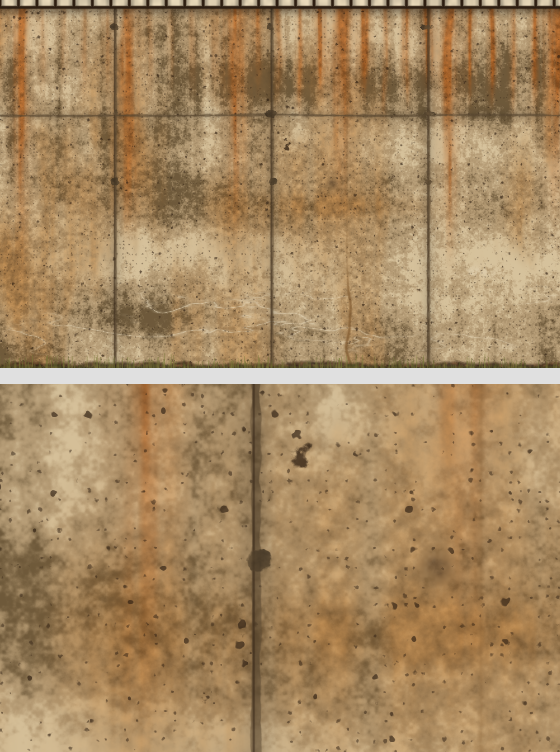
Top, the full canvas; bottom, a detail of the centre.
Give the GLSL for this texture, as a WebGL 1 fragment shader.

```glsl
precision highp float;
// Weathered concrete wall: cast panels, bolt holes, rust runs, coping tiles and grass.
uniform vec2 u_resolution;

// Lengths are fractions of the canvas height.
const float SEAM_FIRST = 0.3135, SEAM_STEP = 0.4256, SEAM_HALF = 0.004;
const float LEDGE_Y = 0.687, BOLT_RADIUS = 0.012;
const vec3 BOLT_ROWS = vec3(0.925, 0.692, 0.506);
const float RUST_STEP = 0.0581, RUST_MAJOR_EVERY = 5.0;
const float COPING_Y = 0.984, TILE_STEP = 0.0502, BLADE_STEP = 0.0065;
const vec3 PALE = vec3(0.84, 0.76, 0.61), SAND = vec3(0.71, 0.61, 0.46);
const vec3 GRIME = vec3(0.43, 0.35, 0.23), DARK = vec3(0.18, 0.12, 0.07);
const vec3 RUST = vec3(0.61, 0.33, 0.11), OCHRE = vec3(0.65, 0.45, 0.23);
const vec3 SEAM = vec3(0.35, 0.28, 0.19), CREAM = vec3(0.88, 0.82, 0.70);
const vec3 GRASS = vec3(0.37, 0.38, 0.17);

float hash(vec2 p) {
  vec3 q = fract(p.xyx * 0.1031);
  q += dot(q, q.yzx + 33.33);
  return fract((q.x + q.y) * q.z);
}
float noise(vec2 p) {
  vec2 i = floor(p), f = fract(p), e = vec2(1.0, 0.0);
  f = f * f * (3.0 - 2.0 * f);
  return mix(mix(hash(i), hash(i + e), f.x), mix(hash(i + e.yx), hash(i + 1.0), f.x), f.y);
}
float fbm(vec2 p) {
  float sum = 0.0, amp = 0.516;
  for (int i = 0; i < 5; i++) {
    sum += amp * noise(p);
    p = mat2(1.6, 1.2, -1.2, 1.6) * p + 17.3;
    amp *= 0.5;
  }
  return sum;
}
// Soft coverage from a signed distance.
float cover(float d, float soft) { return 1.0 - smoothstep(-soft, soft, d); }
// Fading elliptical stain.
float blot(vec2 p, vec2 centre, vec2 size) {
  vec2 q = (p - centre) / size;
  return exp(-dot(q, q));
}
// Irregular pits in some cells of a grid.
float pits(vec2 p, float scale, float share, float px) {
  vec2 q = p * scale, cell = floor(q);
  vec2 centre = 0.3 + 0.4 * vec2(hash(cell + 3.1), hash(cell + 8.7));
  float r = hash(cell + 21.0), d = length(fract(q) - centre) + 0.25 * (noise(q * 5.0) - 0.5);
  return step(hash(cell), share) * cover(d - mix(0.06, 0.2, r * r), px * scale);
}
// Rust runs at even steps; every fifth is broad and long.
float rustRuns(vec2 p) {
  float sum = 0.0, base = floor(p.x / RUST_STEP + 0.5);
  for (int i = -1; i <= 1; i++) {
    float k = base + float(i), r = hash(vec2(k, 4.0));
    float major = step(abs(mod(k, RUST_MAJOR_EVERY) - 1.0), 0.5);
    float d = p.x - k * RUST_STEP + 0.007 * (noise(vec2(k * 9.0, p.y * 7.0)) - 0.5);
    float width = mix(0.006 + 0.004 * r, 0.013 + 0.008 * r, major);
    float low = mix(0.64 + 0.08 * r, 0.15 + 0.2 * r, major);
    float minor = (0.25 + 0.65 * smoothstep(0.6, 0.85, p.x)) * (0.6 + 0.5 * r);
    float run = smoothstep(low, low + mix(0.16, 0.65, major), p.y);
    d *= d / (width * width);
    sum += mix(minor, 0.9, major) * run * (0.75 * exp(-d) + 0.25 * exp(-d / 6.0));
  }
  return sum * (0.45 + 0.95 * noise(p * vec2(130.0, 6.0)));
}
// Clouds, vertical wash, grain, stains, lime and pits.
vec3 concrete(vec2 p, float px) {
  float wash = fbm(p * vec2(32.0, 1.6)), grain = fbm(p * 85.0);
  float tone = 0.52 + 1.55 * (fbm(p * vec2(2.8, 6.5)) - 0.5);
  tone += (0.6 + 0.8 * smoothstep(0.5, 0.8, p.y)) * (wash - 0.5);
  tone += 0.7 * (grain - 0.5) + 0.26 * (noise(p * 290.0) - 0.5);
  tone -= 0.17 * cover(p.y - 0.18, 0.16) + 0.16 * cover(p.x - 0.12, 0.14);
  vec3 col = mix(GRIME, SAND, smoothstep(-0.05, 0.56, tone));
  col = mix(col, PALE, smoothstep(0.5, 0.95, tone));
  float stain = blot(p, vec2(0.02, 0.27), vec2(0.11, 0.16));
  stain += 0.75 * blot(p, vec2(0.63, 0.42), vec2(0.07, 0.12));
  stain += 0.5 * blot(p, vec2(0.93, 0.44), vec2(0.25, 0.035));
  stain += 0.5 * smoothstep(0.5, 0.7, fbm(p * vec2(7.0, 2.0) + 31.0));
  col = mix(col, OCHRE * (0.65 + 0.6 * grain), clamp(stain * (1.6 * wash - 0.1), 0.0, 0.75));
  col = mix(col, RUST * (0.75 + 0.6 * grain), clamp(rustRuns(p), 0.0, 0.8));
  float vein = abs(fbm(p * vec2(4.0, 15.0) + 7.0) - 0.5);
  float lime = 0.8 * cover(vein - 0.006, 0.012) + 0.4 * cover(vein - 0.03, 0.04);
  lime *= cover(abs(p.y - 0.13) - 0.075, 0.04) * smoothstep(0.3, 0.6, noise(p * 6.0 + 2.0));
  lime += blot(p, vec2(1.3, 0.262), vec2(0.045, 0.014)) * smoothstep(0.35, 0.6, grain);
  col = mix(col, CREAM, 0.65 * min(lime, 1.0));
  float pit = max(0.5 * pits(p, 115.0, 0.2, px), 0.65 * pits(p + 4.3, 58.0, 0.12, px));
  float chip = length((p - vec2(0.78, 0.597)) * vec2(1.0, 0.8)) + 0.018 * (grain - 0.5);
  pit = max(pit, 0.75 * cover(chip - 0.009, 0.002));
  pit = max(pit, 0.5 * blot(p, vec2(0.903, 0.5), vec2(0.013)) * (2.2 * grain - 0.3));
  return mix(col, DARK, pit);
}
// Panel joints, bolt holes and a rusty hairline.
vec3 joints(vec3 col, vec2 p, float px) {
  float rough = fbm(p * 55.0);
  float x = mod(p.x - SEAM_FIRST + 0.5 * SEAM_STEP, SEAM_STEP) - 0.5 * SEAM_STEP;
  float y = abs(p.y - LEDGE_Y + 0.004 * (noise(vec2(p.x * 9.0, 2.0)) - 0.5));
  col *= 1.0 - 0.2 * exp(-abs(x) / 0.012) - 0.18 * exp(-y / 0.01);
  float upright = cover(abs(x) + 0.005 * (rough - 0.5) - SEAM_HALF, px) * (0.3 + 0.7 * rough);
  float level = cover(y + 0.008 * (rough - 0.5) - 0.0025, px) * (0.35 + 0.8 * rough);
  col = mix(col, SEAM, max(upright, level));
  col = mix(col, DARK, 0.5 * cover(abs(x + 0.002) - 0.001, px));
  vec3 dy = (p.y - BOLT_ROWS) * 1.35, r = sqrt(dy * dy + x * x);
  float bolt = min(r.x, min(r.y, r.z)) + 0.03 * (rough - 0.5) - BOLT_RADIUS;
  col = mix(col, SEAM * (0.4 + rough), 0.8 * cover(bolt, 0.002));
  float low = cover(p.y - 0.24, 0.06);
  float hair = abs(p.x - 0.943 - 0.022 * low * (noise(vec2(p.y * 18.0, 6.0)) - 0.5));
  return mix(col, OCHRE * 0.75, mix(0.25, 0.65, low) * cover(hair - 0.0015 - 0.002 * low, 0.003));
}
// Pale tiles over a dark gutter, then soil and grass blades.
vec3 edges(vec3 col, vec2 p, float px) {
  col = mix(col * (1.0 - 0.35 * smoothstep(0.945, 0.98, p.y)), DARK, cover(0.976 - p.y, px));
  float x = abs(fract(p.x / TILE_STEP) - 0.5) * TILE_STEP;
  vec3 glaze = CREAM * (0.72 + 0.22 * cover(x - 0.013, 0.006) + 0.12 * noise(p * 60.0));
  col = mix(col, glaze, cover(max(x - 0.021, COPING_Y - p.y), px));
  float soil = cover(p.y - 0.004 - 0.018 * fbm(p * vec2(24.0, 6.0)), 0.006);
  col = mix(col, DARK * (0.8 + 1.5 * noise(p * 150.0)), 0.8 * soil);
  for (int i = 0; i < 3; i++) {
    float row = float(i), s = p.x / BLADE_STEP + row * 0.37, r = hash(vec2(floor(s), row + 40.0));
    float rise = p.y / (0.004 + 0.04 * r * r * noise(vec2(p.x * 9.0, row)));
    float d = abs(fract(s) - 0.5 - (fract(r * 17.0) - 0.5) * 0.6 * rise) - 0.2 * (1.0 - rise);
    col = mix(col, GRASS * (0.5 + 0.8 * r), 0.8 * step(rise, 1.0) * cover(d * BLADE_STEP, px));
  }
  return col;
}
void main() {
  float px = 1.0 / u_resolution.y;
  vec2 p = gl_FragCoord.xy * px;
  gl_FragColor = vec4(edges(joints(concrete(p, px), p, px), p, px), 1.0);
}
```
